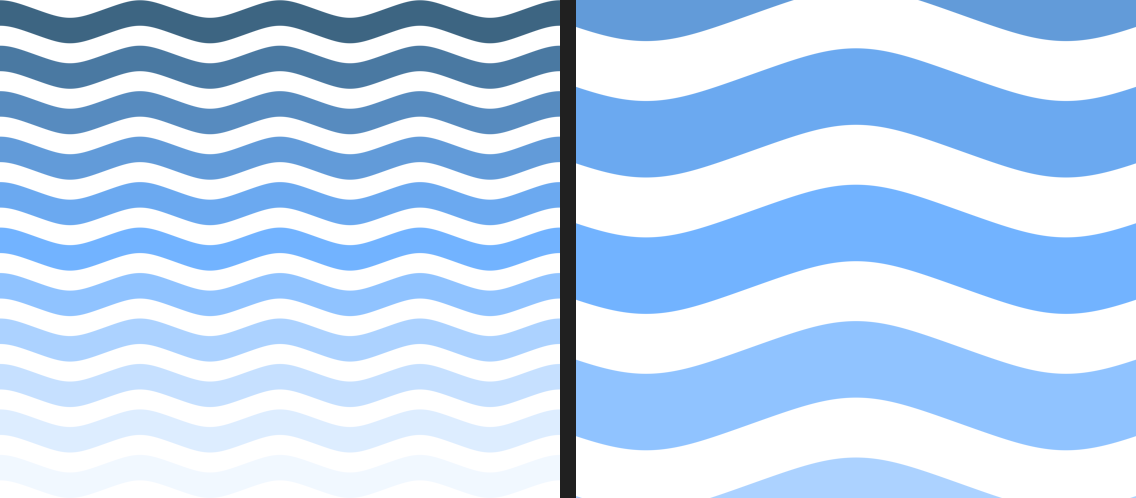
Left, the full canvas; right, a detail of the centre.
Write a Shadertoy shader that draws this pattern.

```glsl
// Stacked horizontal wave bands on white, fading from deep slate blue
// through bright sky blue to near white. One wave offset bends the canvas,
// then evenly spaced stripes are cut from it and tinted by row number.

const float TAU = 6.2831853;
const float WAVES_ACROSS = 4.0;
const float BAND_COUNT = 11.0;
const float MIDDLE_BAND = 5.0;      // row holding the brightest blue

// Lengths are fractions of the canvas height, measured from the top.
const float FIRST_CENTRE = 0.0437;
const float BAND_SPACING = 0.0913;
const float BAND_THICKNESS = 0.0512;
const float AMPLITUDE = 0.0172;
const float FLANK_STRAIGHTNESS = 0.025;
const float EDGE_SOFTNESS = 0.75;   // in screen pixels

const float FADE_POWER = 1.3;
const vec3 PAPER = vec3(1.0);
const vec3 DEEP_BLUE = vec3(0.239, 0.396, 0.510);
const vec3 SKY_BLUE = vec3(0.447, 0.702, 1.0);

// Crest height: a cosine with a little third harmonic to straighten its flanks.
float waveHeight(float x) {
    float phase = TAU * (x * WAVES_ACROSS - 0.5);
    return AMPLITUDE * (cos(phase) + FLANK_STRAIGHTNESS * cos(3.0 * phase));
}

// Eased fades: deep to sky above the middle row, sky to paper below it.
vec3 bandColour(float row) {
    float upper = clamp(1.0 - row / MIDDLE_BAND, 0.0, 1.0);
    float lower = clamp((BAND_COUNT - row) / (BAND_COUNT - MIDDLE_BAND), 0.0, 1.0);
    vec3 blue = mix(SKY_BLUE, DEEP_BLUE, pow(upper, FADE_POWER));
    return mix(PAPER, blue, pow(lower, FADE_POWER));
}

void mainImage(out vec4 fragColor, in vec2 fragCoord) {
    vec2 uv = fragCoord / iResolution.xy;

    // Flatten the waves; crests sit at odd eighths of the width.
    float depth = 1.0 - uv.y - waveHeight(uv.x);

    // Nearest band and the distance to its edge.
    float row = clamp(floor((depth - FIRST_CENTRE) / BAND_SPACING + 0.5), 0.0, BAND_COUNT - 1.0);
    float centre = FIRST_CENTRE + row * BAND_SPACING;
    float edge = abs(depth - centre) - 0.5 * BAND_THICKNESS;

    float blur = EDGE_SOFTNESS / iResolution.y;
    float coverage = 1.0 - smoothstep(-blur, blur, edge);
    fragColor = vec4(mix(PAPER, bandColour(row), coverage), 1.0);
}
```
